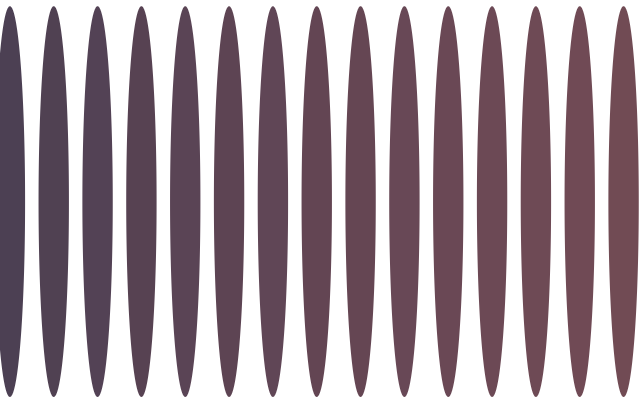
Write a Shadertoy shader that draws this pattern.

```glsl
// A row of fifteen tall, slim ellipses on white, shading from slate violet to dusty rose.
// Cells repeat along x; each holds an ellipse drawn by its approximate distance,
// with a tint that follows its place in the row plus a slight hashed variation.

const float COUNT = 15.0;

float hash(float n) {
    n = fract(n * 0.1031);
    n *= n + 33.33;
    return fract(n * (n + n));
}

// First-order signed distance to an ellipse with the given radii
float ellipseDistance(vec2 p, vec2 radii) {
    float k = length(p / radii);
    float slope = length(p / (radii * radii));
    return k * (k - 1.0) / max(slope, 1e-4);
}

// Tint along the row, t from 0 at the left to 1 at the right
vec3 rowTint(float t, float id) {
    vec3 tint = vec3(0.298 + 0.215 * t - 0.07 * t * t,
                     0.252 + 0.043 * t,
                     0.326 + 0.008 * t);
    return tint + vec3(0.0, 0.008, 0.016) * (hash(id + 3.0) - 0.5);
}

void mainImage(out vec4 fragColor, in vec2 fragCoord) {
    // Canvas height is one unit
    vec2 uv = fragCoord / iResolution.y;
    float pixel = 1.0 / iResolution.y;

    // Repeat along x, keeping only the cells of the row
    float pitch = 0.1085;
    float firstCenter = 0.0245;
    float id = clamp(floor((uv.x - firstCenter) / pitch + 0.5), 0.0, COUNT - 1.0);
    vec2 p = uv - vec2(firstCenter + id * pitch, 0.501);

    // Smooth-edged ellipse over white
    float d = ellipseDistance(p, vec2(0.0376, 0.4835));
    float cover = clamp(0.5 - d / pixel, 0.0, 1.0);
    vec3 color = mix(vec3(1.0), rowTint(id / (COUNT - 1.0), id), cover);

    fragColor = vec4(color, 1.0);
}
```
